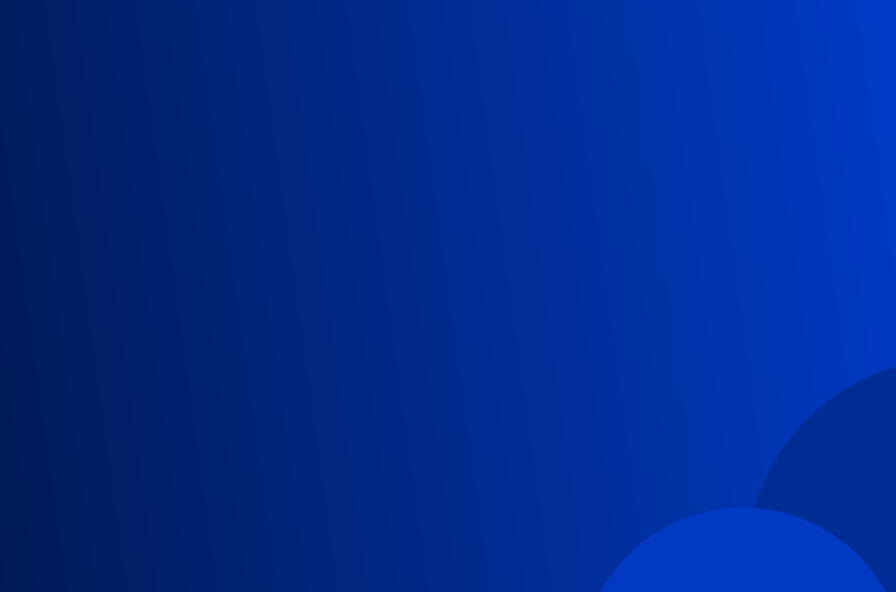
A Shadertoy shader for this background:

```glsl
// A deep blue backdrop brightening from left to right along a slightly
// tilted axis, with two overlapping discs rising from the lower right corner.
// Built from a linear gradient and antialiased circle distances.

const vec3 NAVY   = vec3(0.0, 0.103, 0.340);
const vec3 COBALT = vec3(0.0, 0.228, 0.768);
const vec3 SHADE  = vec3(0.0, 0.175, 0.580);
const vec3 BRIGHT = vec3(0.0, 0.224, 0.762);

// Signed distance to a circle, negative inside
float circleDistance(vec2 p, vec2 center, float radius) {
    return length(p - center) - radius;
}

// Coverage of a shape, softened over one pixel
float coverage(float dist, float pixel) {
    return 1.0 - smoothstep(-0.5 * pixel, 0.5 * pixel, dist);
}

// Gradient leaning by tilt and reaching its end colour after span
vec3 tiltedGradient(vec2 p, float tilt, float span, vec3 from, vec3 to) {
    float t = clamp((p.x + tilt * p.y) / span, 0.0, 1.0);
    return mix(from, to, t);
}

// Paint a disc over the base colour
vec3 paintDisc(vec3 base, vec3 tint, vec2 p, vec2 center, float radius, float pixel) {
    return mix(base, tint, coverage(circleDistance(p, center, radius), pixel));
}

void mainImage(out vec4 fragColor, in vec2 fragCoord) {
    // Canvas height is one unit
    float pixel = 1.0 / iResolution.y;
    vec2 p = fragCoord * pixel;

    // Backdrop
    vec3 color = tiltedGradient(p, 0.14, 1.62, NAVY, COBALT);

    // Dark disc behind, bright disc in front
    color = paintDisc(color, SHADE, p, vec2(1.615, 0.040), 0.356, pixel);
    color = paintDisc(color, BRIGHT, p, vec2(1.255, -0.133), 0.2755, pixel);

    fragColor = vec4(color, 1.0);
}
```
